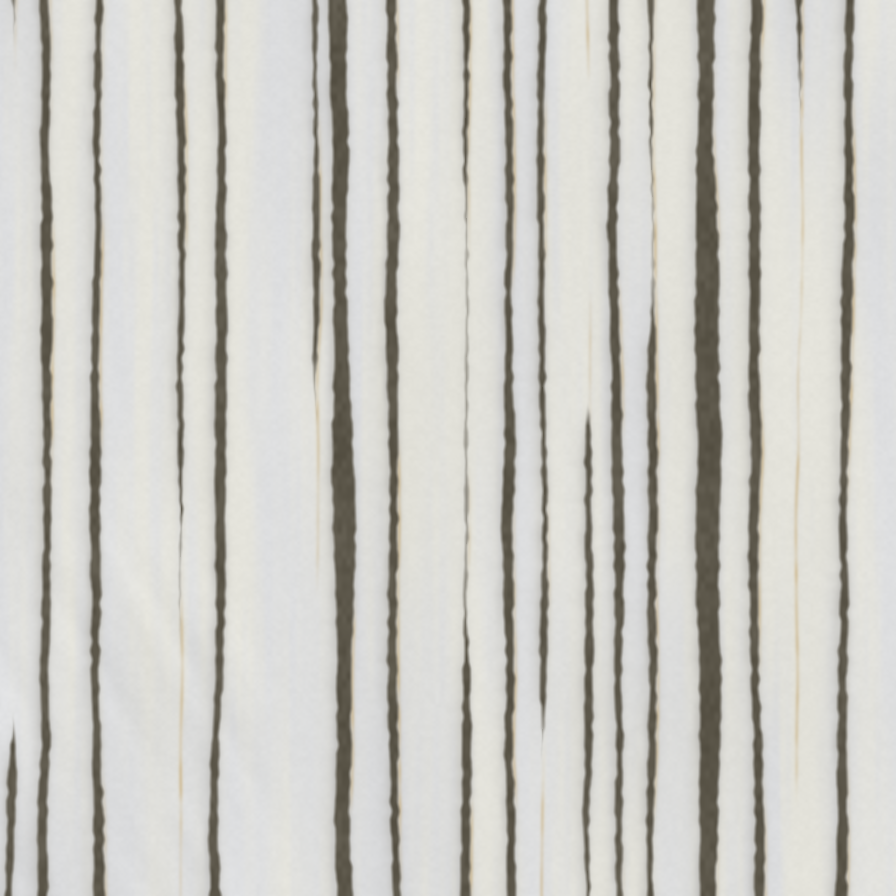
A Shadertoy shader for this texture:

```glsl
#define VEINS 18.0
#define EDGE 0.0026
#define THICK_WIDTH 0.0098
#define LONG_WIDTH 0.0046
#define BROKEN_WIDTH 0.0036
#define WANDER 0.011
#define ROUGHNESS 0.0024
#define GRAIN 0.022

const vec3 COOL_STONE = vec3(0.862, 0.866, 0.872);
const vec3 WARM_STONE = vec3(0.892, 0.888, 0.856);
const vec3 SHADOW = vec3(0.73, 0.725, 0.71);
const vec3 AMBER = vec3(0.80, 0.71, 0.54);
const vec3 INK_DARK = vec3(0.315, 0.295, 0.245);
const vec3 INK_LIGHT = vec3(0.40, 0.38, 0.33);

float hash(vec2 p) {
    return fract(sin(dot(p, vec2(127.1, 311.7))) * 43758.5453);
}

float noise(vec2 p) {
    vec2 i = floor(p), f = fract(p);
    f = f * f * (3.0 - 2.0 * f);
    return mix(mix(hash(i), hash(i + vec2(1, 0)), f.x),
               mix(hash(i + vec2(0, 1)), hash(i + vec2(1, 1)), f.x), f.y);
}

// Pale ground: long upright fibres, soft clouds and fine grain
vec3 stone(vec2 p) {
    float bend = 0.03 * noise(p * vec2(3.0, 2.0));
    float fibres = 0.5 * noise(vec2((p.x + bend) * 22.0, p.y * 1.8))
                 + 0.3 * noise(vec2((p.x + bend) * 70.0, p.y * 3.0))
                 + 0.2 * noise(vec2(p.x * 150.0, p.y * 7.0));
    vec3 col = mix(COOL_STONE, WARM_STONE, smoothstep(0.25, 0.75, fibres));
    col += 0.022 * (noise(p * vec2(9.0, 5.0) + 31.0) - 0.5);

    // Slanted wisps in the open lower left
    float slant = p.x + 0.55 * p.y;
    float wisp = noise(vec2(slant * 38.0, p.y * 4.0 + 9.0));
    float open = smoothstep(0.5, 0.25, p.y) * smoothstep(0.36, 0.2, p.x);
    col += open * 0.05 * (wisp - 0.5);

    float grain = 0.6 * noise(p * 170.0) + 0.4 * noise(p * 330.0);
    return col + GRAIN * (grain - 0.5);
}

// One vein with its soft shadow, ragged ink and amber rim
vec3 addVein(vec3 col, vec2 p, float id) {
    float seed = id * 7.0 + 3.0;
    float rank = fract((id + 2.0) * 0.618);
    bool broken = rank < 0.45;

    // Placement: jittered cells, spread wider on the left
    float t = (id + 0.5 + 0.7 * (hash(vec2(id, 5.0)) - 0.5)) / VEINS;
    float centre = t + 0.035 * sin(6.2832 * (t - 0.18));
    centre += WANDER * (noise(vec2(p.y * 2.5, seed)) - 0.5);
    centre += 0.3 * WANDER * (noise(vec2(p.y * 12.0, seed + 1.0)) - 0.5);
    float d = p.x - centre;

    // Width along the vein; broken ones taper away
    float presence = 1.0;
    if (broken) presence = smoothstep(0.42, 0.66, noise(vec2(p.y * 2.8, seed + 2.0)));
    float width = broken ? BROKEN_WIDTH : (rank > 0.87 ? THICK_WIDTH : LONG_WIDTH);
    width *= presence * mix(0.65, 1.35, noise(vec2(p.y * 4.5, seed + 3.0)));
    float side = d < 0.0 ? 0.0 : 40.0;
    float rough = ROUGHNESS * (noise(vec2(p.y * 95.0, seed + side)) - 0.5);
    float dist = abs(d) - width + rough;

    // Shadow, stronger on the left side
    float reach = d < 0.0 ? 0.0062 : 0.0026;
    float cloud = mix(0.55, 1.1, noise(vec2(p.x * 130.0, p.y * 30.0)));
    col = mix(col, SHADOW, min(1.0, exp(-max(dist, 0.0) / reach) * presence * cloud));

    // Amber rim, also tracing the gaps of broken veins
    float rim = (d - width - 0.0018) / 0.0024;
    float patches = smoothstep(0.4, 0.75, noise(vec2(p.y * 5.0, seed + 4.0)))
                  * mix(0.3, 1.0, noise(vec2(p.y * 50.0, seed + 5.0)));
    col = mix(col, AMBER, 0.65 * patches * exp(-rim * rim));

    // Ink
    float soft = max(EDGE, 1.0 / iResolution.x);
    float cover = (1.0 - smoothstep(-soft, soft, dist)) * min(1.0, presence * 2.0);
    float mottling = 0.6 * noise(p * vec2(190.0, 110.0)) + 0.4 * noise(vec2(p.y * 16.0, seed));
    return mix(col, mix(INK_DARK, INK_LIGHT, mottling), cover);
}

void mainImage(out vec4 fragColor, in vec2 fragCoord) {
    vec2 p = fragCoord / iResolution.xy;
    vec3 col = stone(p);
    for (float id = 0.0; id < VEINS; id++) col = addVein(col, p, id);
    fragColor = vec4(col, 1.0);
}
```
